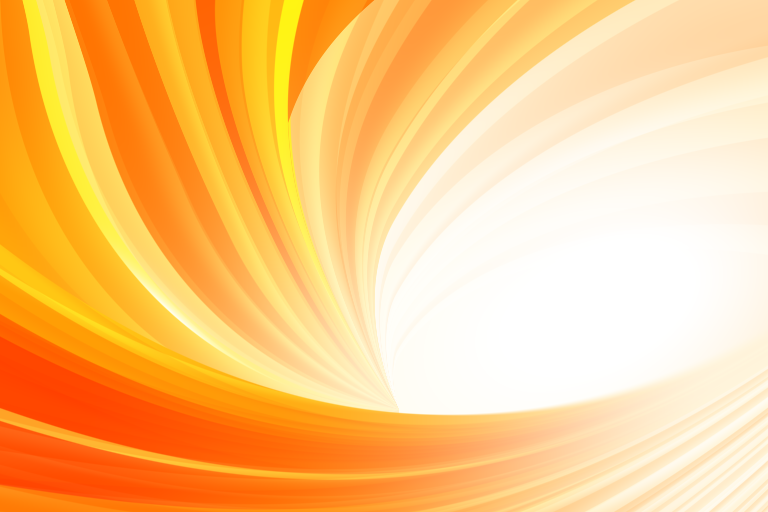
Reproduce this background procedurally as a Shadertoy shader.

```glsl
#define HUB vec2(0.78, 0.20)
#define GLOW_CENTER vec2(1.17, 0.40)
#define GLOW_SIZE vec2(0.52, 0.30)
#define GLOW_AXIS vec2(0.91, 0.41)
#define EYE_EDGE 1.52
#define RIBBONS 30
#define RIBBON_STRENGTH 0.55
#define SOFTNESS 0.0018
#define CREAM vec3(1.0, 0.98, 0.90)
#define HAZE vec3(1.0, 0.93, 0.64)
#define DEEP_ORANGE vec3(1.0, 0.52, 0.01)

// Band colour in rgb, edge position across the sweep in a
const vec4 SWIRL[12] = vec4[12](
    vec4(1.0, 0.87, 0.12, 3.09), vec4(1.0, 0.80, 0.32, 3.05),
    vec4(1.0, 0.45, 0.00, 2.956), vec4(1.0, 0.64, 0.08, 2.687),
    vec4(1.0, 0.38, 0.00, 2.47), vec4(1.0, 0.57, 0.02, 2.42),
    vec4(1.0, 0.72, 0.05, 2.35), vec4(1.0, 0.96, 0.05, 2.25),
    vec4(1.0, 0.81, 0.43, 2.19), vec4(1.0, 0.70, 0.30, 1.957),
    vec4(1.0, 0.60, 0.22, 1.88), vec4(1.0, 0.73, 0.36, 1.70));

const vec4 FLOOR[7] = vec4[7](
    vec4(1.0, 0.62, 0.02, 0.06), vec4(1.0, 0.42, 0.00, 0.136),
    vec4(1.0, 0.28, 0.00, 0.18), vec4(1.0, 0.64, 0.15, 0.32),
    vec4(1.0, 0.30, 0.00, 0.345), vec4(1.0, 0.48, 0.02, 0.47),
    vec4(1.0, 0.62, 0.08, 0.62));

float hash(float n) {
    return fract(sin(n * 12.989 + 4.1) * 4375.85);
}

// Translucent strips: one crisp edge, one fading edge
vec3 addRibbons(vec3 col, float s, float lo, float hi, float along, float soft) {
    for (int i = 0; i < RIBBONS; i++) {
        float id = float(i) + lo;
        float start = mix(lo, hi, (float(i) + hash(id)) / float(RIBBONS));
        float width = (hi - lo) * mix(0.02, 0.08, hash(id + 17.0));
        float t = s - start + (hash(id + 31.0) - 0.5) * 0.25 * (along - 0.5);
        float mask = smoothstep(-soft, soft, t) * (1.0 - smoothstep(0.0, width, t));
        vec3 lighter = min(col * vec3(1.0, 1.2, 1.1) + vec3(0.0, 0.05, 0.1), 1.0);
        vec3 darker = col * vec3(1.0, 0.86, 0.7);
        vec3 tint = hash(id + 47.0) < 0.4 ? darker : lighter;
        col = mix(col, tint, mask * RIBBON_STRENGTH * mix(0.4, 1.0, hash(id + 59.0)));
    }
    return col;
}

// Coordinate that stays constant along each curved arm leaving the hub
float sweepCoord(float angle, float r) {
    float outer = r * mix(0.48, 0.72, smoothstep(2.0, 2.35, angle));
    float inner = 0.6 * log(r) + 0.52;
    return angle + mix(inner, outer, smoothstep(1.6, 2.2, angle));
}

vec3 swirlColor(vec2 p) {
    vec2 d = p - HUB;
    float r = max(length(d), 0.01);
    float s = sweepCoord(1.5708 + atan(-d.x, d.y), r);
    float soft = SOFTNESS / r;

    vec3 col = mix(vec3(1.0, 0.64, 0.02), DEEP_ORANGE, smoothstep(0.5, 0.9, p.y));
    for (int i = 0; i < 12; i++)
        col = mix(col, SWIRL[i].rgb, smoothstep(soft, -soft, s - SWIRL[i].a));

    // Dark wedge between the yellow arm and the pale arm
    float wedgeEnd = 2.2 - 0.9 * max(r - 0.6, 0.0);
    float wedge = smoothstep(soft, -soft, s - 2.2) * smoothstep(-soft, soft, s - wedgeEnd);
    col = mix(col, DEEP_ORANGE, wedge);

    // Haze near the hub, then the pale eye
    col = mix(col, HAZE, 0.8 * exp(-r * r / 0.22));
    vec3 eye = mix(CREAM, vec3(1.0, 0.86, 0.66), smoothstep(0.2, 1.0, r));
    col = mix(col, eye, smoothstep(soft, -soft, s - EYE_EDGE));
    col = addRibbons(col, s, 0.7, 3.4, r, soft);

    // White glint on the leftmost arm
    float gap = 3.09 - s;
    float reach = (r - 0.48) / 0.13;
    col = mix(col, vec3(1.0), smoothstep(-soft, soft, gap) * exp(-abs(gap) * 30.0 - reach * reach));

    // Glow filling the eye
    vec2 g = p - GLOW_CENTER;
    g = vec2(dot(g, GLOW_AXIS), dot(g, vec2(-GLOW_AXIS.y, GLOW_AXIS.x))) / GLOW_SIZE;
    return mix(col, vec3(1.0), min(1.15 * exp(-dot(g, g)), 1.0));
}

vec3 floorColor(vec2 p, float depth) {
    float spread = exp(1.3 * p.x);
    float s = depth * spread;
    float soft = SOFTNESS * spread;
    vec3 col = vec3(1.0, 0.78, 0.08);
    for (int i = 0; i < 7; i++)
        col = mix(col, FLOOR[i].rgb, smoothstep(-soft, soft, s - FLOOR[i].a));
    col = mix(col, vec3(1.0, 0.58, 0.06), 0.6 * smoothstep(0.1, 0.7, p.x));
    col = addRibbons(col, s, 0.0, 0.8, p.x, soft);
    col = mix(col, CREAM, 0.95 * smoothstep(0.5, 1.42, p.x));
    return addRibbons(col, s, 0.5, 2.6, 0.5, soft);
}

void mainImage(out vec4 fragColor, in vec2 fragCoord) {
    vec2 p = fragCoord / iResolution.xy * vec2(1.5, 1.0);
    float rim = 0.19 + 0.44 * (p.x - 0.87) * (p.x - 0.87);
    float depth = rim - p.y;
    float cover = smoothstep(-SOFTNESS, SOFTNESS + 0.03 * smoothstep(0.8, 1.5, p.x), depth);
    vec3 col = mix(swirlColor(p), floorColor(p, depth), cover);
    fragColor = vec4(clamp(col, 0.0, 1.0), 1.0);
}
```
